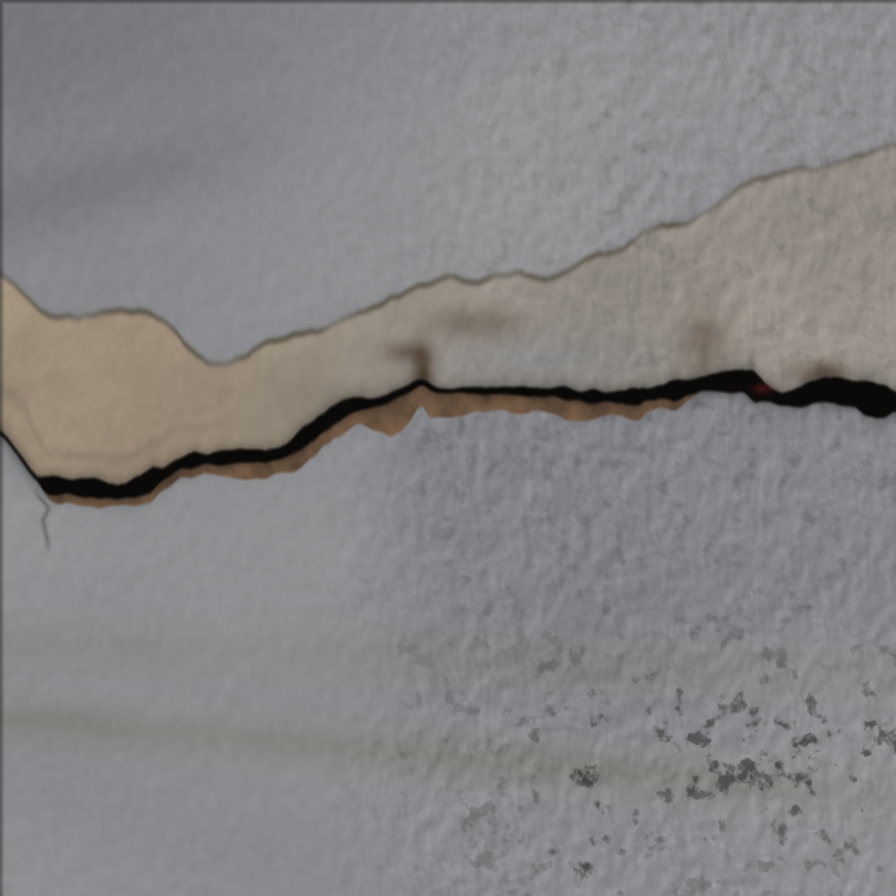
Give the GLSL for this texture, as a Shadertoy shader.

```glsl
// Weathered plaster wall split by a dark crack, with a damp tan stain above it.
// Crack and stain borders are height curves built from ramps plus noise;
// the plaster is layered value noise, embossed where the surface is rough.

#define WALL_LIGHT vec3(0.575, 0.577, 0.588)
#define WALL_DARK vec3(0.465, 0.467, 0.485)
#define STAIN_WARM vec3(0.615, 0.550, 0.465)
#define STAIN_PALE vec3(0.570, 0.545, 0.510)
#define RUST vec3(0.370, 0.280, 0.205)
#define CRACK_COLOR vec3(0.040, 0.034, 0.030)
#define SOFTNESS 0.0028
#define GRAIN_SCALE 75.0
#define RELIEF 0.20
#define EDGE_JITTER 0.014

float hash(vec2 p) {
    vec3 q = fract(vec3(p.xyx) * 0.1031);
    q += dot(q, q.yzx + 33.33);
    return fract((q.x + q.y) * q.z);
}

float noise(vec2 p) {
    vec2 i = floor(p), f = fract(p);
    f = f * f * (3.0 - 2.0 * f);
    return mix(mix(hash(i), hash(i + vec2(1, 0)), f.x),
               mix(hash(i + vec2(0, 1)), hash(i + vec2(1, 1)), f.x), f.y);
}

float fbm(vec2 p) {
    float sum = 0.0, gain = 0.5;
    for (int i = 0; i < 4; i++) {
        sum += gain * noise(p);
        p = mat2(1.6, 1.2, -1.2, 1.6) * p + 7.3;
        gain *= 0.5;
    }
    return sum / 0.9375;
}

float ramp(float a, float b, float x) { return smoothstep(a, b, x); }

// Soft elliptical spot with radii r around c
float spot(vec2 p, vec2 c, vec2 r) {
    vec2 q = (p - c) / r;
    return exp(-dot(q, q));
}

float crackHeight(float x) {
    float y = 0.520 - 0.063 * ramp(-0.01, 0.055, x) - 0.006 * ramp(0.05, 0.14, x);
    y += 0.035 * ramp(0.13, 0.22, x) + 0.006 * ramp(0.22, 0.31, x);
    y += 0.056 * ramp(0.295, 0.405, x) + 0.015 * ramp(0.40, 0.47, x);
    y += 0.009 * exp(-pow((x - 0.470) / 0.013, 2.0)) - 0.007 * ramp(0.59, 0.68, x);
    y += 0.019 * ramp(0.69, 0.825, x) - 0.021 * ramp(0.825, 0.875, x);
    y += 0.009 * ramp(0.87, 0.92, x) - 0.013 * ramp(0.93, 1.0, x);
    return y + 0.5 * EDGE_JITTER * (fbm(vec2(x * 38.0, 2.0)) - 0.5);
}

float crackHalfWidth(float x) {
    float w = 0.0015 + 0.0085 * ramp(0.04, 0.06, x) - 0.003 * ramp(0.14, 0.22, x);
    w += 0.002 * ramp(0.30, 0.35, x) - 0.006 * ramp(0.37, 0.44, x);
    w += 0.003 * ramp(0.50, 0.64, x) + 0.003 * ramp(0.65, 0.76, x);
    w += 0.006 * ramp(0.77, 0.82, x) - 0.007 * ramp(0.83, 0.855, x) + 0.006 * ramp(0.86, 0.90, x);
    return w * (0.65 + 0.7 * noise(vec2(x * 65.0, 9.0)));
}

// Depth of the exposed rusty lip under the crack
float lipDepth(float x) {
    float d = 0.009 * ramp(0.04, 0.07, x) + 0.012 * spot(vec2(x), vec2(0.30), vec2(0.06));
    d += 0.020 * ramp(0.36, 0.43, x) - 0.010 * ramp(0.50, 0.58, x) - 0.019 * ramp(0.70, 0.80, x);
    return d * (0.7 + 0.6 * noise(vec2(x * 45.0, 4.0)));
}

float stainHeight(float x) {
    float y = 0.690 - 0.047 * ramp(-0.01, 0.07, x) + 0.008 * ramp(0.10, 0.15, x);
    y -= 0.054 * ramp(0.155, 0.24, x) + 0.000 * x;
    y += 0.028 * ramp(0.25, 0.34, x) + 0.060 * ramp(0.33, 0.50, x) + 0.006 * ramp(0.5, 0.6, x);
    y += 0.061 * ramp(0.60, 0.77, x) + 0.055 * ramp(0.75, 0.86, x) + 0.034 * ramp(0.88, 1.0, x);
    return y + 1.5 * EDGE_JITTER * (fbm(vec2(x * 26.0, 6.0)) - 0.5);
}

vec3 wall(vec2 p, float above) {
    float cloud = fbm(p * vec2(3.0, 5.0) + 3.0);
    float shade = 0.25 + 0.45 * (cloud - 0.5);
    shade += 0.70 * spot(p, vec2(0.0, 1.0), vec2(0.40, 0.22));
    shade += 0.45 * spot(p, vec2(0.06, 0.78 + 0.25 * (p.x - 0.06)), vec2(0.24, 0.04));
    shade -= 0.30 * spot(p, vec2(0.55, 0.82), vec2(0.28, 0.18));
    shade += (1.0 - above) * 0.32 * ramp(0.36, 0.50, p.x) * ramp(0.10, 0.40, p.y);
    vec3 col = mix(WALL_LIGHT, WALL_DARK, clamp(shade, 0.0, 1.0));
    // Sloping water marks
    float upper = exp(-pow((p.y - 0.285 + 0.04 * p.x) / 0.022, 2.0));
    float lower = exp(-pow((p.y - 0.200 + 0.09 * p.x) / 0.020, 2.0));
    float marks = (0.35 * upper + 0.75 * lower) * (0.5 + cloud);
    return col * (1.0 - marks * vec3(0.07, 0.08, 0.14));
}

void mainImage(out vec4 fragColor, in vec2 fragCoord) {
    vec2 p = fragCoord / iResolution.xy;
    float soft = max(SOFTNESS, 1.0 / iResolution.y);
    float crackY = crackHeight(p.x);
    float slope = (crackHeight(p.x + 0.004) - crackHeight(p.x - 0.004)) / 0.008;
    float d = (p.y - crackY) / sqrt(1.0 + slope * slope);
    float above = ramp(-soft, soft, d);
    vec3 col = wall(p, above);

    // Damp stain with a darker, broken rim
    float s = stainHeight(p.x) - p.y;
    float stain = ramp(-soft, 2.5 * soft, s) * above;
    vec3 tint = mix(STAIN_WARM, STAIN_PALE, ramp(0.15, 0.55, p.x));
    tint *= 0.90 + 0.20 * fbm(p * 9.0);
    tint = mix(tint, WALL_LIGHT * 0.92, 0.6 * spot(p, vec2(0.60, 0.60), vec2(0.12, 0.03)));
    col = mix(col, tint, stain * 0.9);
    float rim = exp(-pow(s / 0.0045, 2.0)) * above;
    col *= 1.0 - rim * (0.12 + 0.30 * noise(p * 32.0)) * vec3(0.8, 0.9, 1.1);
    col *= 1.0 - 0.07 * above * exp(-pow((d - 0.035) / 0.006, 2.0)) * (1.0 - ramp(0.15, 0.32, p.x));

    // Embossed grain, coarsest at the lower right
    float rough = mix(ramp(0.32, 0.55, p.x), 0.7 * ramp(0.25, 0.80, p.x), above);
    vec2 g = p * vec2(1.15, 0.80) * GRAIN_SCALE + 1.5 * fbm(p * 22.0);
    float relief = fbm(g) - fbm(g + vec2(0.45, -0.40));
    col *= 1.0 + RELIEF * relief * (0.25 + 0.9 * rough) + 0.05 * (fbm(p * 110.0) - 0.5);
    float pitZone = spot(p, vec2(0.92, 0.15), vec2(0.30, 0.10)) + spot(p, vec2(0.65, 0.05), vec2(0.035, 0.12));
    float pits = ramp(0.60, 0.80, fbm(p * 62.0 + 11.0));
    col *= 1.0 - pits * (0.10 * rough + 0.35 * min(pitZone, 1.0));

    // Rust and soot smudges above the crack
    float mottled = 0.55 + 0.9 * fbm(p * 30.0);
    float smudge = 0.85 * spot(p, vec2(0.472, 0.590), vec2(0.011, 0.024));
    smudge += 0.55 * spot(p, vec2(0.455, 0.607), vec2(0.024, 0.011));
    smudge += 0.38 * spot(p, vec2(0.530, 0.640), vec2(0.050, 0.018));
    smudge += 0.42 * spot(p, vec2(0.785, 0.615), vec2(0.024, 0.035));
    smudge += 0.60 * spot(p, vec2(0.915, 0.584), vec2(0.028, 0.012));
    col = mix(col, RUST * 0.75, clamp(smudge * mottled * above, 0.0, 0.9));

    // Rusty lip, then the gap with a faint shadow
    float halfWidth = crackHalfWidth(p.x);
    float depth = lipDepth(p.x);
    float lip = (1.0 - above) * ramp(-soft, soft, d + halfWidth + depth) * ramp(0.0, 0.006, depth);
    col = mix(col, RUST * (0.75 + 0.75 * fbm(p * 48.0)), lip * 0.9);
    float gap = abs(d) - halfWidth;
    col *= 1.0 - 0.35 * exp(-max(gap, 0.0) / 0.006);
    col = mix(col, CRACK_COLOR, 1.0 - ramp(-soft, soft, gap));
    col = mix(col, vec3(0.32, 0.10, 0.10), 0.7 * spot(p, vec2(0.851, 0.566), vec2(0.010, 0.006)));

    // Hairline branch at the lower left and dim outer border
    float branchX = 0.045 + 0.25 * (0.445 - p.y) + 0.012 * (noise(vec2(p.y * 60.0, 1.0)) - 0.5);
    float branch = exp(-pow((p.x - branchX) / 0.003, 2.0)) * ramp(0.38, 0.40, p.y) * (1.0 - ramp(0.44, 0.46, p.y));
    col *= 1.0 - 0.22 * branch;
    float border = min(p.x, 1.0 - p.y);
    col *= 0.65 + 0.35 * ramp(0.0, 0.006, border);
    fragColor = vec4(clamp(col, 0.0, 1.0), 1.0);
}
```
